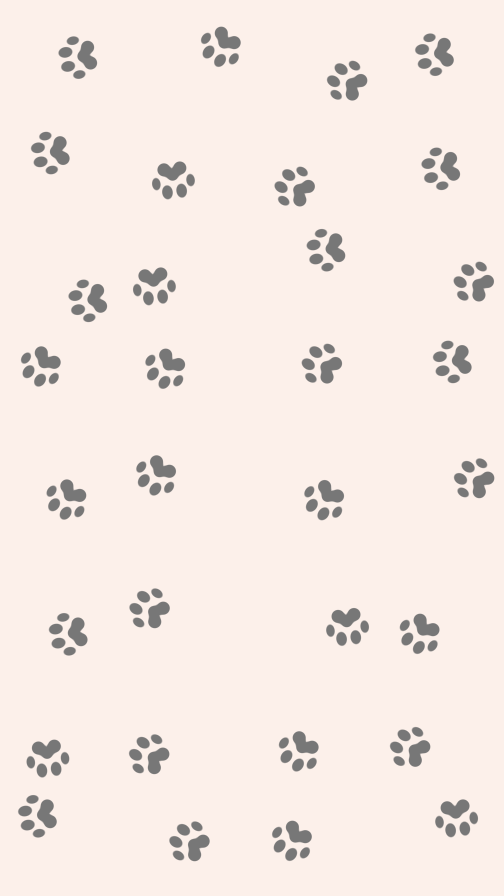
This pattern is drawn by a Shadertoy shader. Its source:

```glsl
vec3 hash3(vec2 cell) {
    vec3 k = vec3(dot(cell, vec2(127.1, 311.7)),
                  dot(cell, vec2(269.5, 183.3)),
                  dot(cell, vec2(419.2, 371.9)));
    return fract(sin(k) * 43758.545);
}

float ellipse(vec2 p, vec2 radii) {
    return (length(p / radii) - 1.0) * min(radii.x, radii.y);
}

float smoothMin(float a, float b, float k) {
    float h = max(k - abs(a - b), 0.0) / k;
    return min(a, b) - 0.25 * k * h * h;
}

// Paw of unit radius with its toes towards +y
float paw(vec2 p) {
    p.x = abs(p.x);
    float lobes = length(p - vec2(0.38, -0.52)) - 0.31;
    float heel = length(p - vec2(0.0, -0.24)) - 0.28;
    float pad = smoothMin(lobes, heel, 0.22);
    float innerToe = ellipse(p - vec2(0.34, 0.56), vec2(0.25, 0.33));
    float outerToe = ellipse(p - vec2(0.82, 0.11), vec2(0.20, 0.29));
    return min(pad, min(innerToe, outerToe));
}

void mainImage(out vec4 fragColor, in vec2 fragCoord) {
    vec2 uv = fragCoord / iResolution.xy;
    vec2 canvas = vec2(1.0, iResolution.y / iResolution.x);
    float pawRadius = 0.0417;

    // One paw per cell, jittered but kept whole inside it
    vec2 grid = vec2(4.0, 8.0);
    vec2 cell = floor(uv * grid);
    vec2 cellSize = canvas / grid;
    vec3 rnd = hash3(cell + 3.0);
    vec2 room = max(cellSize - 2.1 * pawRadius, 0.0);
    vec2 p = (fract(uv * grid) - 0.5) * cellSize - (rnd.xy - 0.5) * room;

    // Four headings, from upper left round to straight down
    float heading = 2.58 + 0.75 * floor(rnd.z * 4.0);
    vec2 toeDir = vec2(cos(heading), sin(heading));
    vec2 local = vec2(dot(p, vec2(toeDir.y, -toeDir.x)), dot(p, toeDir));

    // Ink with a one-pixel soft edge
    float dist = paw(local / pawRadius) * pawRadius * iResolution.x;
    float ink = 1.0 - smoothstep(-0.7, 0.7, dist);
    vec3 cream = vec3(0.988, 0.941, 0.918);
    vec3 grey = vec3(0.467);
    fragColor = vec4(mix(cream, grey, ink), 1.0);
}
```
